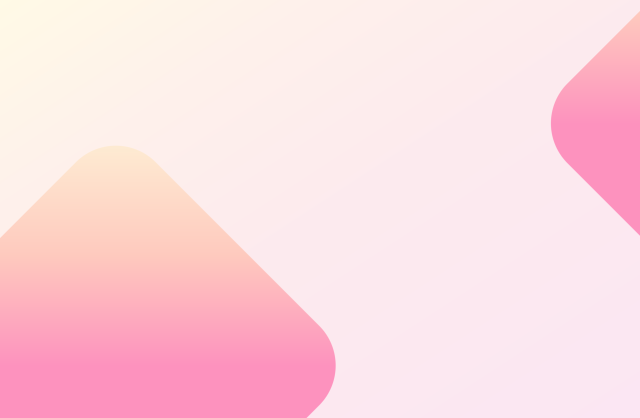
Write a Shadertoy shader that draws this background.

```glsl
// Two rounded pink-to-cream diamonds on a pale diagonal gradient.

const float INNER_HALF_SIDE = 0.2767;
const float CORNER_RADIUS = 0.1347;
const float REACH = INNER_HALF_SIDE * 1.41421 + CORNER_RADIUS;

// Signed distance to a square turned by 45 degrees, with round corners
float roundedDiamond(vec2 p, float halfSide, float radius) {
    vec2 turned = vec2(p.x + p.y, p.y - p.x) * 0.70711;
    vec2 q = abs(turned) - halfSide;
    return length(max(q, 0.0)) + min(max(q.x, q.y), 0.0) - radius;
}

// Cream corner through blush to a faint lilac corner
vec3 backdrop(float t) {
    vec3 cream = vec3(1.0, 0.980, 0.902);
    vec3 shell = vec3(0.996, 0.942, 0.922);
    vec3 blush = vec3(0.990, 0.919, 0.932);
    vec3 lilac = vec3(0.984, 0.902, 0.953);
    vec3 color = mix(cream, shell, clamp(t * 4.0, 0.0, 1.0));
    color = mix(color, blush, clamp(t * 4.0 - 1.0, 0.0, 1.0));
    return mix(color, lilac, clamp(t * 2.0 - 1.0, 0.0, 1.0));
}

// Flat pink below the centre, fading to cream at the top corner
vec3 diamondFill(float height) {
    vec3 pink = vec3(0.992, 0.573, 0.745);
    vec3 peach = vec3(0.996, 0.790, 0.745);
    vec3 cream = vec3(0.994, 0.920, 0.824);
    vec3 color = mix(pink, peach, clamp(height * 2.0, 0.0, 1.0));
    return mix(color, cream, clamp(height * 2.0 - 1.0, 0.0, 1.0));
}

vec3 paintDiamond(vec3 below, vec2 p, vec2 center, float pixel) {
    vec2 local = p - center;
    float edge = roundedDiamond(local, INNER_HALF_SIDE, CORNER_RADIUS);
    float coverage = 1.0 - smoothstep(-0.7 * pixel, 0.7 * pixel, edge);
    return mix(below, diamondFill(local.y / REACH), coverage);
}

void mainImage(out vec4 fragColor, in vec2 fragCoord) {
    vec2 uv = fragCoord / iResolution.xy;
    vec2 p = fragCoord / iResolution.y;
    float pixel = 1.0 / iResolution.y;

    // Gradient from the upper left to the lower right
    vec3 color = backdrop(0.5 * (uv.x + 1.0 - uv.y));

    // Lower left and upper right diamonds
    color = paintDiamond(color, p, vec2(0.277, 0.1255), pixel);
    color = paintDiamond(color, p, vec2(1.844, 0.705), pixel);

    fragColor = vec4(color, 1.0);
}
```
